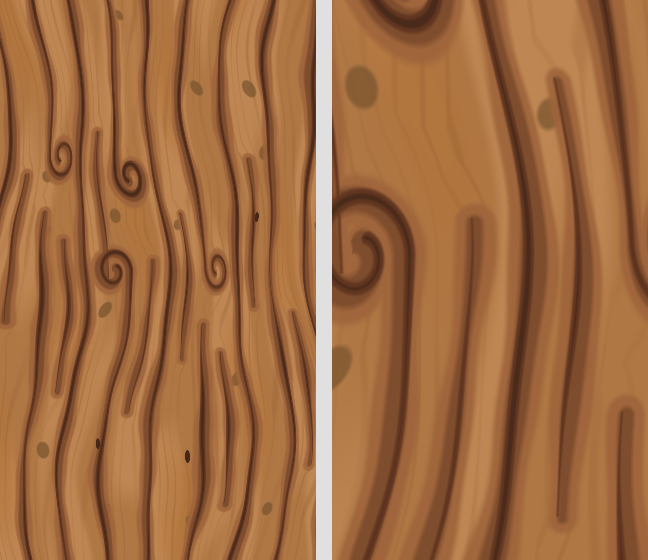
Left: the whole. Right: its middle third, enlarged.
A Shadertoy shader for this texture:

```glsl
// Hand-painted wood bark: long wavy dark veins, some ending in spiral curls,
// each with a reddish brown shadow, over faint grain lines and scattered knots.
// Veins are distance functions in lanes of a space bent by layered sines.

const float PI = 3.14159;

float hash(float n) { return fract(sin(n * 91.7 + 4.1) * 4375.85); }

// Tapered upright stroke between two heights
float vein(vec2 q, float low, float high, float halfWidth) {
    float taper = smoothstep(low, low + 0.14, q.y)
                * (1.0 - smoothstep(high - 0.14, high, q.y));
    return length(vec2(q.x, q.y - clamp(q.y, low, high))) - halfWidth * taper;
}

// Line coming down on the left that winds into a spiral around the origin
float curl(vec2 q, float halfWidth) {
    float radius = 0.027;
    float d = q.y > 0.0 ? abs(q.x + radius) : 1.0;
    q.y *= 0.68;
    float angle = mod(atan(q.y, q.x) + PI, 2.0 * PI);
    for (int k = 0; k < 2; k++) {
        float t = angle + 2.0 * PI * float(k);
        float ring = abs(length(q) - radius * (1.0 - 0.1 * t));
        d = min(d, ring + 0.025 * smoothstep(7.2, 9.2, t));
    }
    return d - halfWidth;
}

// Distance to all veins: even lanes run through, odd lanes break and curl
float veins(vec2 q) {
    float d = 1.0;
    for (float i = -1.0; i < 9.0; i++) {
        vec2 lane = q - vec2(i * 0.072 - 0.008 + 0.012 * (hash(i) - 0.5), 0.0);
        float w = 0.0024 + 0.0009 * sin(q.y * 11.0 + i * 2.3);
        float tip = 0.52 + 0.24 * hash(i + 20.0);
        if (mod(i, 2.0) < 0.5) {
            d = min(d, vein(lane, -0.3, 1.3, w));
            float mid = 0.2 + 0.6 * hash(i + 40.0);
            d = min(d, vein(lane - vec2(0.034, 0.0), mid - 0.13, mid + 0.13, w * 0.7));
        } else {
            vec2 hook = lane - vec2(0.027, tip);
            d = min(d, i < 6.0 ? curl(hook, w) : vein(lane, tip - 0.1, 1.3, w));
            vec2 lower = lane - vec2(-0.027, tip - 0.17);
            d = min(d, i == 3.0 ? curl(-lower, w) : vein(lane, -0.3, tip - 0.1, w));
            d = min(d, vein(lane - vec2(0.036, 0.0), tip - 0.42, tip - 0.15, w * 0.8));
        }
    }
    return d;
}

// Shared sideways flow of the wood
float bend(vec2 p) {
    return 0.022 * sin(p.y * 6.0 + p.x * 7.0)
         + 0.010 * sin(p.y * 13.0 - p.x * 11.0 + 1.0)
         + 0.002 * sin(p.y * 33.0 + p.x * 20.0);
}

// x: round knot cover, y: dark slit cover
vec2 knots(vec2 p) {
    vec2 cell = floor(p / 0.13);
    float id = dot(cell, vec2(7.0, 31.0));
    vec2 q = p - (cell + 0.25 + 0.5 * vec2(hash(id), hash(id + 3.3))) * 0.13;
    q.x += q.y * (hash(id + 5.1) - 0.5);
    float kind = hash(id + 8.7);
    float size = 0.008 + 0.006 * hash(id + 6.2);
    float oval = length(q * vec2(1.2, 0.9)) - size;
    float slit = length(q * vec2(1.8, 0.7)) - size * 0.75;
    return vec2((1.0 - smoothstep(-0.002, 0.002, oval)) * step(kind, 0.5),
                (1.0 - smoothstep(-0.001, 0.001, slit)) * step(0.88, kind));
}

void mainImage(out vec4 fragColor, in vec2 fragCoord) {
    vec2 p = fragCoord / iResolution.y;
    vec2 q = vec2(p.x + bend(p), p.y);
    float line = veins(q);
    float side = 0.004 * sin(q.y * 7.0 + q.x * 25.0);
    float shade = veins(q + vec2(side, 0.002));

    // Painted base with upright washes
    float wash = sin(q.x * 47.0 + 2.0 * sin(q.y * 5.0))
               + 0.7 * sin(q.x * 110.0 + 3.0 * sin(q.y * 4.0 + q.x * 9.0))
               + 0.6 * sin(q.y * 12.0 + q.x * 21.0);
    vec3 color = mix(vec3(0.685, 0.465, 0.265), vec3(0.745, 0.525, 0.325),
                     smoothstep(-0.6, 0.8, wash));
    float amber = smoothstep(0.3, 1.0, sin(q.x * 31.0 + 1.0) * sin(q.y * 8.0 + q.x * 13.0));
    color = mix(color, vec3(0.70, 0.45, 0.22), 0.5 * amber);

    // Fine grain that follows the flow and swings around the curls
    float phase = q.x * 58.0 + line * 26.0 + 0.9 * sin(q.y * 6.0 + q.x * 17.0);
    float grain = 1.0 - smoothstep(0.03, 0.16, abs(fract(phase) - 0.5));
    color = mix(color, vec3(0.61, 0.40, 0.21), grain * (0.3 + 0.15 * sin(q.y * 19.0 + phase)));

    // Knots
    vec2 knot = knots(p);
    color = mix(color, vec3(0.48, 0.33, 0.18), 0.75 * knot.x);

    // Shadow bands, then the dark line and its core
    float ragged = 0.0025 * sin(q.y * 24.0 + q.x * 40.0) + 0.001 * sin(q.y * 71.0);
    color = mix(color, vec3(0.62, 0.39, 0.23), 0.9 - 0.9 * smoothstep(0.008, 0.013, shade + ragged));
    color = mix(color, vec3(0.48, 0.29, 0.17), 0.9 - 0.9 * smoothstep(0.002, 0.006, shade + 0.5 * ragged));
    color = mix(color, vec3(0.38, 0.21, 0.125), 1.0 - smoothstep(-0.0006, 0.0016, line));
    color = mix(color, vec3(0.29, 0.165, 0.10), 1.0 - smoothstep(-0.0024, -0.0008, line));
    color = mix(color, vec3(0.27, 0.15, 0.09), knot.y);

    fragColor = vec4(color, 1.0);
}
```
